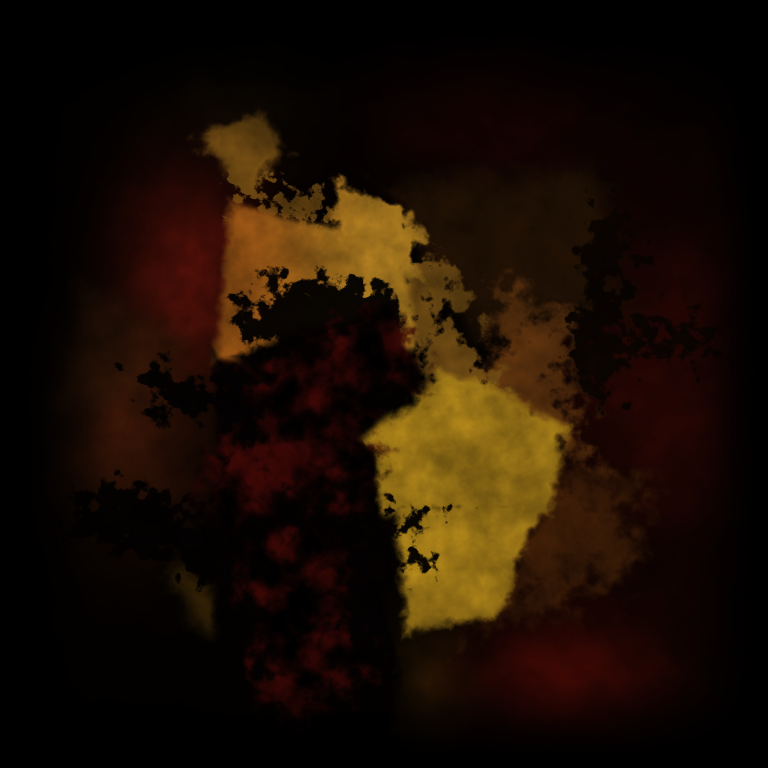
This background is drawn by a three.js fragment shader. Its source:

```glsl
// Grunge abstract: ragged ochre and yellow paint around black and dark red masses.
varying vec2 vUv;

float hash(vec2 p) {
  vec3 q = fract(vec3(p.xyx) * 0.1031);
  q += dot(q, q.yzx + 33.33);
  return fract((q.x + q.y) * q.z);
}

float noise(vec2 p) {
  vec2 i = floor(p), f = fract(p);
  f = f * f * (3.0 - 2.0 * f);
  return mix(mix(hash(i), hash(i + vec2(1.0, 0.0)), f.x),
             mix(hash(i + vec2(0.0, 1.0)), hash(i + 1.0), f.x), f.y);
}

float fbm(vec2 p) {
  float sum = 0.0, amp = 0.5;
  for (int i = 0; i < 5; i++) {
    sum += amp * noise(p);
    p = mat2(1.6, 1.2, -1.2, 1.6) * p + 17.3;
    amp *= 0.5;
  }
  return sum;
}

// Signed distance to the line a-b, positive on its right side
float edge(vec2 p, vec2 a, vec2 b) {
  vec2 e = normalize(b - a);
  return dot(p - a, vec2(e.y, -e.x));
}

// Convex patch with counter-clockwise corners
float patchShape(vec2 p, vec2 a, vec2 b, vec2 c, vec2 d) {
  return max(max(edge(p, a, b), edge(p, b, c)), max(edge(p, c, d), edge(p, d, a)));
}

float stroke(vec2 p, vec2 a, vec2 b, float r) {
  vec2 e = b - a;
  return length(p - a - e * clamp(dot(p - a, e) / dot(e, e), 0.0, 1.0)) - r;
}

float glow(vec2 p, vec2 center, vec2 size) {
  vec2 q = (p - center) / size;
  return exp(-dot(q, q));
}

void paint(inout vec3 col, vec3 pigment, float d, float soft, float opacity) {
  col = mix(col, pigment, opacity * (1.0 - smoothstep(-soft, soft, d)));
}

void main() {
  // Shared irregularity: broad tears, fine crumbs and surface mottling
  float tear = fbm(vUv * 14.0) - 0.48;
  float crumb = fbm(vUv * 65.0 + 8.0) - 0.48;
  float mottle = fbm(vUv * 27.0 + 41.0);
  float cloud = fbm(vUv * 7.0 + 90.0);
  vec2 p = vUv + 0.018 * vec2(tear, fbm(vUv * 11.0 + 60.0) - 0.48);
  float rough = 0.035 * tear + 0.03 * crumb;
  float ragged = 0.06 * tear + 0.11 * crumb;

  // Dim red and brown washes
  vec3 col = vec3(0.012, 0.004, 0.0);
  col += vec3(0.30, 0.055, 0.03) * glow(p, vec2(0.25, 0.65), vec2(0.09, 0.12));
  col += vec3(0.13, 0.018, 0.012) * glow(p, vec2(0.87, 0.50), vec2(0.13, 0.24));
  col += vec3(0.10, 0.012, 0.01) * glow(p, vec2(0.64, 0.86), vec2(0.15, 0.10));
  col += vec3(0.20, 0.025, 0.015) * glow(p, vec2(0.72, 0.10), vec2(0.13, 0.10));
  col += vec3(0.16, 0.06, 0.02) * glow(p, vec2(0.18, 0.44), vec2(0.11, 0.13));
  col += vec3(0.16, 0.10, 0.03) * glow(p, vec2(0.33, 0.87), vec2(0.09, 0.06)) * cloud;
  col += vec3(0.10, 0.07, 0.01) * glow(p, vec2(0.56, 0.11), vec2(0.05, 0.09));
  col *= 0.55 + 0.9 * cloud;
  paint(col, vec3(0.17, 0.08, 0.025), patchShape(p, vec2(0.07, 0.47), vec2(0.23, 0.47),
    vec2(0.25, 0.57), vec2(0.11, 0.62)) + rough, 0.025, 0.65);

  // Brown patches on the right
  paint(col, vec3(0.125, 0.065, 0.016), patchShape(p, vec2(0.62, 0.55), vec2(0.82, 0.60),
    vec2(0.78, 0.78), vec2(0.51, 0.75)) + rough, 0.025, 0.95);
  paint(col, vec3(0.37, 0.20, 0.055), patchShape(p, vec2(0.58, 0.44), vec2(0.75, 0.42),
    vec2(0.75, 0.59), vec2(0.67, 0.61)) + ragged, 0.025, 0.9);
  paint(col, vec3(0.27, 0.13, 0.03), patchShape(p, vec2(0.64, 0.20), vec2(0.82, 0.26),
    vec2(0.81, 0.35), vec2(0.69, 0.40)) + ragged, 0.045, 0.85);

  // Ochre sweep from the upper left to the middle
  vec3 ochre = mix(vec3(0.53, 0.29, 0.07), vec3(0.60, 0.43, 0.11), smoothstep(0.3, 0.5, p.x));
  paint(col, vec3(0.48, 0.32, 0.08), patchShape(p, vec2(0.255, 0.815), vec2(0.33, 0.755),
    vec2(0.37, 0.80), vec2(0.345, 0.865)) + rough, 0.012, 0.9);
  paint(col, vec3(0.44, 0.29, 0.07), stroke(p, vec2(0.33, 0.765), vec2(0.41, 0.72), 0.017)
    + ragged, 0.006, 0.9);
  paint(col, vec3(0.40, 0.27, 0.07), stroke(p, vec2(0.54, 0.62), vec2(0.60, 0.50), 0.044)
    + ragged, 0.012, 0.95);
  paint(col, ochre, patchShape(p, vec2(0.28, 0.53), vec2(0.55, 0.54),
    vec2(0.53, 0.68), vec2(0.30, 0.74)) + 0.5 * rough, 0.008, 1.0);
  paint(col, ochre, patchShape(p, vec2(0.43, 0.68), vec2(0.545, 0.64),
    vec2(0.52, 0.735), vec2(0.44, 0.755)) + rough, 0.006, 1.0);

  // Bright yellow mass
  float yellow = patchShape(p, vec2(0.44, 0.41), vec2(0.49, 0.33), vec2(0.62, 0.33), vec2(0.56, 0.495));
  yellow = min(yellow, patchShape(p, vec2(0.49, 0.33), vec2(0.71, 0.33), vec2(0.745, 0.45), vec2(0.57, 0.52)));
  yellow = min(yellow, patchShape(p, vec2(0.53, 0.18), vec2(0.64, 0.20), vec2(0.71, 0.34), vec2(0.51, 0.35)));
  paint(col, vec3(0.62, 0.47, 0.09), yellow + 0.7 * rough, 0.009, 0.97);
  paint(col, vec3(0.20, 0.13, 0.02), stroke(p, vec2(0.24, 0.25), vec2(0.28, 0.19), 0.02) + rough, 0.02, 0.9);

  // Black mass with a bristling crest, arms and broken fringes
  vec3 soot = vec3(0.012, 0.004, 0.002);
  float body = patchShape(p, vec2(0.30, 0.54), vec2(0.44, 0.415), vec2(0.55, 0.505), vec2(0.50, 0.60));
  body = min(body, patchShape(p, vec2(0.28, -0.05), vec2(0.53, -0.05), vec2(0.485, 0.41), vec2(0.28, 0.55)));
  paint(col, soot, body + 0.6 * rough, 0.008, 1.0);
  float fringe = stroke(p, vec2(0.35, 0.585), vec2(0.47, 0.595), 0.043);
  fringe = min(fringe, stroke(p, vec2(0.30, 0.28), vec2(0.14, 0.32), 0.040));
  fringe = min(fringe, stroke(p, vec2(0.31, 0.47), vec2(0.20, 0.50), 0.027));
  fringe = min(fringe, stroke(p, vec2(0.50, 0.315), vec2(0.57, 0.33), 0.014));
  fringe = min(fringe, stroke(p, vec2(0.49, 0.28), vec2(0.535, 0.27), 0.016));
  paint(col, soot, fringe + ragged, 0.008, 0.96);
  float chip = stroke(p, vec2(0.79, 0.70), vec2(0.78, 0.52), 0.028);
  chip = min(chip, stroke(p, vec2(0.80, 0.55), vec2(0.87, 0.56), 0.025));
  paint(col, vec3(0.035, 0.014, 0.004), chip + ragged, 0.008, 0.95);

  // Dark red paint showing through the black
  float red = stroke(p, vec2(0.38, 0.48), vec2(0.50, 0.54), 0.043);
  red = min(red, stroke(p, vec2(0.33, 0.38), vec2(0.42, 0.40), 0.055));
  red = min(red, stroke(p, vec2(0.38, 0.25), vec2(0.40, 0.13), 0.060));
  paint(col, vec3(0.24, 0.03, 0.022) * smoothstep(0.22, 0.7, mottle), red + ragged, 0.028, 0.9);

  // Mottled surface and darkened borders
  col *= 0.66 + 0.58 * mottle + 0.25 * crumb;
  vec2 border = smoothstep(vec2(0.0), vec2(0.16, 0.14), vUv) * smoothstep(vec2(0.0), vec2(0.10, 0.22), 1.0 - vUv);
  gl_FragColor = vec4(col * border.x * border.y, 1.0);
}
```
